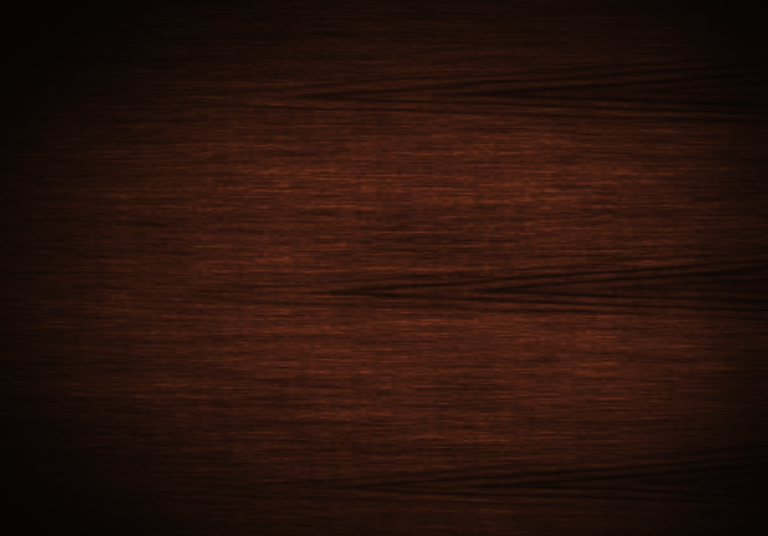
Write a Shadertoy shader that draws this texture.

```glsl
const float ROW_PERIOD = 0.365;
const float ROW_Y = 0.453;
const float TIP_X = 0.40;
const float TIP_SHIFT = -0.03;
const float ARM_SPREAD = 0.045;
const float AXIS_RISE = 0.015;
const float STRAND_WIDTH = 0.085;
const float BAND_AMOUNT = 0.07;
const float GRAIN_AMOUNT = 1.10;
const vec2 LIGHT_CENTER = vec2(0.56, 0.48);
const vec2 LIGHT_RADIUS = vec2(0.62, 0.60);
const vec3 SHADE = vec3(0.028, 0.018, 0.012);
const vec3 WOOD = vec3(0.232, 0.096, 0.056);
const vec3 FLECK = vec3(0.06, 0.028, 0.011);

float hash(vec2 p) {
    return fract(sin(dot(p, vec2(127.1, 311.7))) * 43758.5453);
}

float noise(vec2 p) {
    vec2 cell = floor(p), f = fract(p);
    f = f * f * (3.0 - 2.0 * f);
    return mix(mix(hash(cell), hash(cell + vec2(1, 0)), f.x),
               mix(hash(cell + vec2(0, 1)), hash(cell + vec2(1, 1)), f.x), f.y);
}

// Darkness of the nested V-shaped growth strands in one row
float strands(vec2 uv, float along, float across) {
    float wobble = 0.16 * (noise(vec2(uv.x * 5.0, uv.y * 60.0)) - 0.5);
    float ring = along - sqrt(across * across + 0.000004) / ARM_SPREAD + wobble;
    float dark = 0.0;
    for (int i = 0; i < 4; i++) {
        float k = float(i);
        float offset = (ring + 0.38 - 0.36 * k) / STRAND_WIDTH;
        float strength = 0.62 - 0.18 * abs(k - 1.4);
        dark += strength * exp(-offset * offset);
    }
    // Strands thin out to the left; the heart darkens to the right
    dark *= smoothstep(-0.65, 0.20, along);
    dark += 0.20 * smoothstep(-0.15, 0.5, ring);
    return min(dark, 0.75);
}

// Horizontal fibres, from broad streaks to short pores
float fibres(vec2 p) {
    float broad = noise(vec2(p.x * 2.0, p.y * 45.0)) - 0.5;
    float streak = noise(vec2(p.x * 5.0, p.y * 130.0) + 17.0) - 0.5;
    float fine = noise(vec2(p.x * 14.0, p.y * 215.0) + 43.0) - 0.5;
    float thread = noise(vec2(p.x * 38.0, p.y * 310.0) + 59.0) - 0.5;
    float pore = noise(vec2(p.x * 150.0, p.y * 250.0) + 71.0) - 0.5;
    return 0.16 * broad + 0.24 * streak + 0.34 * fine + 0.34 * thread + 0.30 * pore;
}

void mainImage(out vec4 fragColor, in vec2 fragCoord) {
    vec2 uv = fragCoord / iResolution.xy;

    // Position relative to the nearest V
    float row = floor((uv.y - ROW_Y) / ROW_PERIOD + 0.5);
    float tip = TIP_X + TIP_SHIFT * row;
    float along = (uv.x - tip) / (1.0 - tip);
    float across = uv.y - ROW_Y - ROW_PERIOD * row - AXIS_RISE * along;

    // Fibres fan out around the V and drift slowly elsewhere
    float fan = ARM_SPREAD * max(along, 0.0) * across / (abs(across) + 0.02);
    vec2 grainPos = uv;
    grainPos.y -= 0.5 * fan * exp(-across * across / 0.005);
    grainPos.y += 0.006 * noise(vec2(uv.x * 3.0, uv.y * 7.0));
    float grain = fibres(grainPos);

    // Broad tonal bands and soft blotches
    float band = cos(6.28318 * (uv.y - ROW_Y + 0.11) / ROW_PERIOD);
    float blotch = noise(uv * vec2(5.0, 7.0) + 9.0) - 0.5;
    float tone = 1.0 + BAND_AMOUNT * band + 0.08 * blotch + GRAIN_AMOUNT * grain;
    tone *= 1.0 - strands(uv, along, across);

    // Oval pool of light, falling to near black at the borders
    float reach = length((uv - LIGHT_CENTER) / LIGHT_RADIUS);
    float light = 1.0 - smoothstep(0.30, 1.16, reach);
    light *= 1.0 - 0.35 * smoothstep(0.86, 1.0, uv.x);

    vec3 color = SHADE + WOOD * max(tone, 0.0) * light;
    color += FLECK * light * smoothstep(0.10, 0.40, grain) * max(tone - 0.6, 0.0);
    fragColor = vec4(color, 1.0);
}
```
